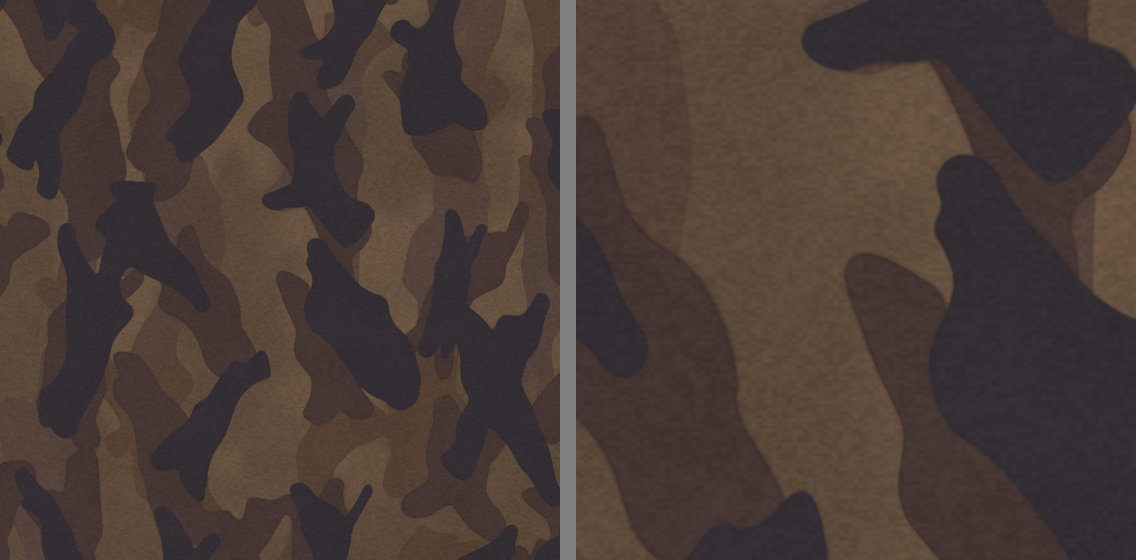
Left: the whole. Right: its middle third, enlarged.
This pattern is drawn by a three.js fragment shader. Its source:

```glsl
// Woodland camouflage cloth: upright fingered blotches in four worn earth tones.
varying vec2 vUv;

const vec3 TAN_DARK   = vec3(0.355, 0.285, 0.225);
const vec3 TAN_LIGHT  = vec3(0.405, 0.323, 0.253);
const vec3 OLIVE_WARM = vec3(0.33, 0.25, 0.20);
const vec3 OLIVE_GREY = vec3(0.33, 0.26, 0.23);
const vec3 RUSSET     = vec3(0.27, 0.21, 0.20);
const vec3 CHARCOAL   = vec3(0.20, 0.18, 0.20);
const float EDGE = 0.0016;
const float DENSITY = 1.13;

vec2 hash2(vec2 p) {
  vec3 q = fract(p.xyx * vec3(0.1031, 0.1030, 0.0973));
  q += dot(q, q.yzx + 33.33);
  return fract((q.xx + q.yz) * q.zy);
}

// Smooth two-channel value noise, each channel in 0..1.
vec2 noise2(vec2 p) {
  vec2 i = floor(p), f = fract(p);
  f = f * f * (3.0 - 2.0 * f);
  vec2 low = mix(hash2(i), hash2(i + vec2(1.0, 0.0)), f.x);
  vec2 high = mix(hash2(i + vec2(0.0, 1.0)), hash2(i + 1.0), f.x);
  return mix(low, high, f.y);
}

// Uneven bending that makes the outlines look hand drawn.
vec2 warp(vec2 p, float seed) {
  vec2 broad = noise2(p * vec2(6.0, 4.5) + seed) - 0.5;
  vec2 fine = noise2(p * vec2(16.0, 14.0) + seed + 31.0) - 0.5;
  return p + broad * 0.08 + fine * 0.038;
}

float smoothMin(float a, float b, float k) {
  float h = max(k - abs(a - b), 0.0) / k;
  return min(a, b) - h * h * k * 0.25;
}

// Capsule whose radius changes from ra to rb.
float taper(vec2 p, vec2 a, vec2 b, float ra, float rb) {
  vec2 pa = p - a, ba = b - a;
  float h = clamp(dot(pa, ba) / dot(ba, ba), 0.0, 1.0);
  return length(pa - ba * h) - mix(ra, rb, h);
}

// Bent trunk with one finger pointing up and one pointing down.
float blotch(vec2 p, float reach, float radius, float lean, vec2 rnd) {
  float side = rnd.x < 0.5 ? -1.0 : 1.0;
  vec2 top = vec2(lean, 1.0) * reach;
  vec2 middle = vec2((rnd.y - 0.5) * 0.05, (rnd.x - 0.5) * 0.08);
  vec2 foot = -top * (0.8 + 0.4 * rnd.y);
  vec2 upTip = middle + vec2(side * (0.06 + 0.03 * rnd.y), reach * (0.5 + 0.5 * rnd.x));
  vec2 downTip = middle + vec2(-side * (0.065 + 0.03 * rnd.x), -reach * (0.6 + 0.5 * rnd.y));
  float d = taper(p, middle, top, radius * 1.05, radius * 0.5);
  d = smoothMin(d, taper(p, middle, foot, radius * 1.05, radius * 0.55), 0.01);
  d = smoothMin(d, taper(p, middle, upTip, radius * 0.5, radius * 0.45), 0.012);
  return smoothMin(d, taper(p, middle, downTip, radius * 0.5, radius * 0.52), 0.012);
}

// Signed distance to a staggered, jittered scatter of blotches.
float scatter(vec2 p, vec2 cell, float reach, float radius, float slant, float seed) {
  vec2 home = floor(p / cell);
  float d = 1.0;
  for (int y = -1; y <= 1; y++) {
    for (int x = -1; x <= 1; x++) {
      vec2 id = home + vec2(float(x), float(y));
      vec2 place = hash2(id + seed);
      vec2 form = hash2(id + seed + 57.0);
      vec2 center = id + 0.5 + (place - 0.5) * vec2(0.5, 0.4);
      center.y += 0.5 * mod(id.x, 2.0) - 0.25;
      float lean = (fract(place.x * 7.0 + form.y) - 0.5) * slant;
      float size = 0.85 + 0.3 * place.y;
      float b = blotch(p - center * cell, reach * size, radius * size, lean, form);
      d = smoothMin(d, b, 0.014);
    }
  }
  return d;
}

// Lays one ink over another, with a faint dark rim.
vec3 printInk(vec3 under, vec3 ink, float d, float rim) {
  vec3 c = mix(under, ink, 1.0 - smoothstep(-EDGE, EDGE, d));
  return c * (1.0 - rim * exp(-d * d / (EDGE * EDGE * 2.0)));
}

void main() {
  vec2 p = vUv;

  // Slow fading of the cloth
  vec2 fade = noise2(p * vec2(5.0, 4.0) + 8.0);
  vec2 patchy = noise2(p * 17.0 + 70.0);
  float wear = smoothstep(0.35, 0.65, 0.65 * fade.x + 0.35 * patchy.x);

  // Inks from the lightest to the darkest
  vec3 color = mix(TAN_DARK, TAN_LIGHT, wear);
  vec3 olive = mix(OLIVE_WARM, OLIVE_GREY, smoothstep(0.4, 0.7, fade.y));
  vec2 q = p * DENSITY;
  float oliveD = scatter(warp(q, 3.0), vec2(0.25, 0.42), 0.20, 0.060, 0.4, 11.0);
  float russetD = scatter(warp(q, 19.0), vec2(0.26, 0.34), 0.15, 0.059, 0.7, 43.0);
  float charcoalD = scatter(warp(q, 47.0), vec2(0.27, 0.36), 0.14, 0.049, 1.3, 85.0);
  color = printInk(color, olive, oliveD, 0.03);
  color = printInk(color, RUSSET, russetD, 0.08);
  color = printInk(color, CHARCOAL, charcoalD, 0.03);

  // Woven grain and faint mottling
  float thread = noise2(p * vec2(330.0, 480.0)).x - 0.5;
  float speck = noise2(p * vec2(150.0, 210.0) + 9.0).y - 0.5;
  color *= 1.0 + 0.12 * thread + 0.07 * speck + 0.06 * (patchy.y - 0.5);
  gl_FragColor = vec4(color, 1.0);
}
```
